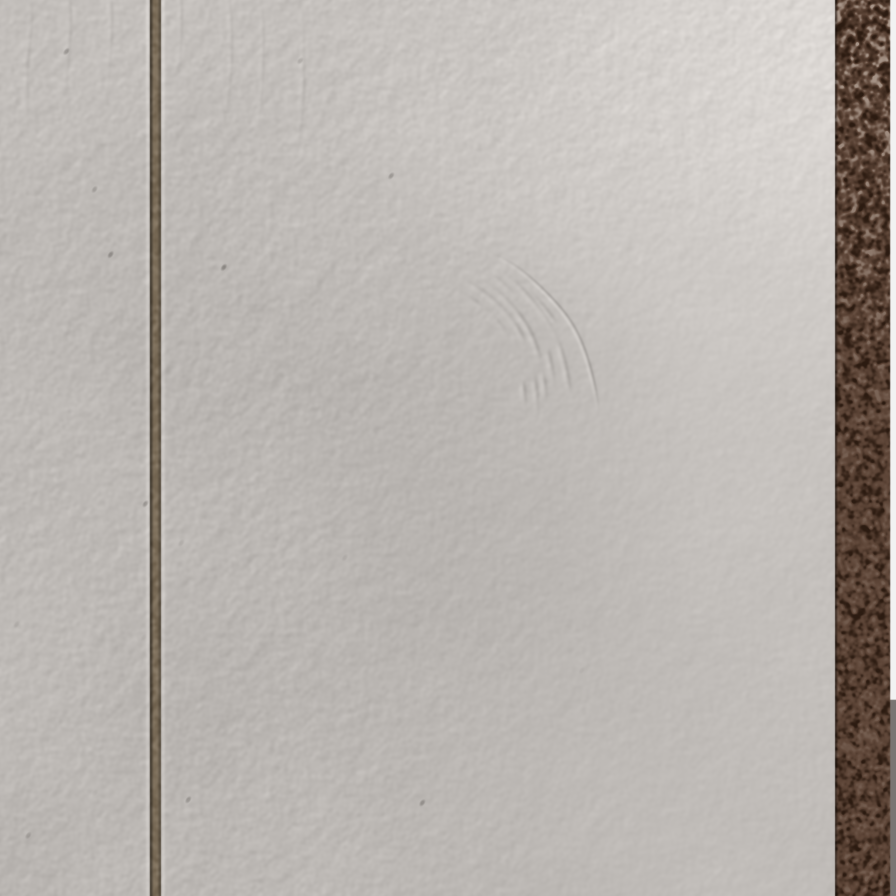
A Shadertoy shader for this texture:

```glsl
// Pale trowelled plaster wall with a vertical groove and a grainy brown edge strip.

const vec3 PLASTER = vec3(0.734, 0.718, 0.703);
const vec3 GROOVE_COLOR = vec3(0.44, 0.39, 0.32);
const vec3 BROWN_DARK = vec3(0.17, 0.105, 0.065);
const vec3 BROWN_MID = vec3(0.37, 0.275, 0.22);
const vec3 BROWN_LIGHT = vec3(0.66, 0.59, 0.54);
const vec3 GAP_LIGHT = vec3(0.95);
const vec3 GAP_SHADE = vec3(0.48, 0.46, 0.45);

const float GROOVE_X = 0.1735;
const float GROOVE_HALF = 0.0062;
const float STRIP_LEFT = 0.932;
const float STRIP_RIGHT = 0.9935;
const float GAP_SPLIT_Y = 0.219;
const vec2 ARC_CENTER = vec2(0.460, 0.525);
const float ARC_RADIUS = 0.211;
const int ARC_COUNT = 7;
const int STROKE_COUNT = 8;
const float GRAIN_RELIEF = 0.115;
const float PIT_CELLS = 22.0;
const mat2 TILT = mat2(0.8, 0.6, -0.6, 0.8);

float hash(vec2 p) {
    vec3 q = fract(vec3(p.xyx) * 0.1031);
    q += dot(q, q.yzx + 33.33);
    return fract((q.x + q.y) * q.z);
}

float noise(vec2 p) {
    vec2 i = floor(p), f = fract(p);
    f = f * f * (3.0 - 2.0 * f);
    return mix(mix(hash(i), hash(i + vec2(1, 0)), f.x),
               mix(hash(i + vec2(0, 1)), hash(i + vec2(1, 1)), f.x), f.y);
}

float fbm(vec2 p) {
    float sum = 0.0, amp = 0.5;
    for (int i = 0; i < 4; i++) {
        sum += amp * noise(p);
        p = 2.0 * TILT * p + 7.3;
        amp *= 0.5;
    }
    return sum;
}

// Dark scratch with a soft pale rim on its inner side
float scratch(float d, float width) {
    float t = d / width, rim = t + 1.8;
    return 0.6 * exp(-rim * rim * 0.7) - exp(-t * t);
}

float grainHeight(vec2 p) {
    vec2 q = TILT * p;
    return 0.42 * noise(q * 115.0) + 0.28 * noise(p * 190.0 + 9.0)
         + 0.45 * noise(q * vec2(52.0, 40.0) + 4.0);
}

// Nested trowel marks that break up and spread toward the inside
float trowelArcs(vec2 p) {
    vec2 q = p - ARC_CENTER;
    float angle = atan(q.y, q.x), sum = 0.0;
    float radius = length(q) + 0.006 * (noise(p * 14.0) - 0.5);
    for (int i = 0; i < ARC_COUNT; i++) {
        float k = float(i), h = hash(vec2(k, 3.7));
        float r = ARC_RADIUS - 0.012 * k - 0.005 * h + 0.009 * min(k, 3.0) * (angle - 0.4);
        float start = 0.0 + 0.25 * h, stop = 1.05 + 0.35 * hash(vec2(k, 6.2));
        float fade = smoothstep(start, start + 0.25, angle)
                   * (1.0 - smoothstep(stop - 0.5, stop, angle));
        float broken = i == 0 ? 1.0 : 0.75 * smoothstep(0.2, 0.7, noise(vec2(angle * 7.0, k * 5.3)));
        sum += scratch(radius - r, i == 0 ? 0.0018 : 0.0024) * fade * broken;
    }
    return sum;
}

// Faint wavering upright strokes near the top left
float trowelStrokes(vec2 p) {
    float sum = 0.0;
    float sway = 0.014 * (noise(p * vec2(9.0, 13.0)) - 0.5);
    for (int i = 0; i < STROKE_COUNT; i++) {
        float k = float(i), h = hash(vec2(k, 8.1));
        float y = 0.90 + 0.10 * hash(vec2(k, 5.3));
        float x = 0.01 + 0.047 * k + 0.035 * h - 1.0 * (p.y - y) * (p.y - y);
        sum += scratch(p.x + sway - x, 0.0022) * (1.0 - smoothstep(0.01, 0.09, abs(p.y - y)));
    }
    return sum;
}

float pits(vec2 p) {
    vec2 cell = floor(p * PIT_CELLS), f = fract(p * PIT_CELLS);
    vec2 c = 0.25 + 0.5 * vec2(hash(cell + 11.0), hash(cell + 29.0));
    float depth = smoothstep(0.93, 1.0, hash(cell)) * (1.0 - smoothstep(0.4, 0.75, p.x));
    return depth * (1.0 - smoothstep(0.02, 0.10, length(TILT * (f - c) * vec2(1.3, 0.8))));
}

vec3 plaster(vec2 p) {
    // Broad light: glow at upper right, dull patch at the centre
    float light = 0.078 * exp(-5.5 * dot(p - vec2(0.90, 0.97), p - vec2(0.90, 0.97)));
    light += 0.028 * smoothstep(0.65, 1.0, p.y) + 0.022 * smoothstep(0.5, 0.93, p.x);
    light -= 0.024 * exp(-18.0 * dot(p - vec2(0.50, 0.40), p - vec2(0.50, 0.40)));
    light += 0.040 * (fbm(p * 5.0) - 0.47);
    // Fine relief lit from the upper left, smoother toward the lower right
    vec2 toLight = vec2(-0.0022, 0.0026);
    float rough = 1.0 - 0.5 * smoothstep(0.25, 0.75, p.x) * (1.0 - smoothstep(0.6, 0.95, p.y));
    light += GRAIN_RELIEF * rough * (grainHeight(p) - grainHeight(p + toLight));
    light += 0.018 * rough * (noise(TILT * p * 240.0) - 0.5);
    light += 0.085 * trowelArcs(p) + 0.028 * trowelStrokes(p) - 0.16 * pits(p);
    return PLASTER + light;
}

vec3 brownStrip(vec2 p) {
    float grain = 0.6 * noise(TILT * p * 185.0) + 0.4 * noise(TILT * TILT * p * 270.0 + 5.0);
    float gloss = smoothstep(0.45, 1.0, p.y);
    vec3 color = mix(BROWN_DARK, BROWN_MID, smoothstep(0.12, 0.62, grain));
    float speck = smoothstep(0.56, 0.92, grain + 0.07 * gloss);
    return mix(color, BROWN_LIGHT, speck * (0.3 + 0.7 * gloss));
}

void mainImage(out vec4 fragColor, in vec2 fragCoord) {
    vec2 uv = fragCoord / iResolution.xy;
    float aa = 1.0 / iResolution.x;
    vec3 color = plaster(uv);

    // Groove with pale lips and dark walls
    float d = uv.x - GROOVE_X;
    float lip = abs(d) - GROOVE_HALF - 0.0025;
    color += 0.06 * exp(-lip * lip / 0.000005);
    vec3 groove = GROOVE_COLOR + 0.10 * (noise(TILT * uv * 190.0) - 0.5);
    groove *= mix(1.1, d < 0.0 ? 0.62 : 0.8, smoothstep(0.2, 0.9, abs(d) / GROOVE_HALF));
    color = mix(color, groove, 1.0 - smoothstep(-aa, aa, abs(d) - GROOVE_HALF));

    // Brown strip with a dark seam on its left
    vec3 strip = brownStrip(uv) * mix(0.55, 1.0, smoothstep(0.0, 0.004, uv.x - STRIP_LEFT));
    color = mix(color, strip, smoothstep(-aa, aa, uv.x - STRIP_LEFT));

    // Narrow gap at the far right: light above, shaded below
    vec3 gap = mix(GAP_SHADE, GAP_LIGHT, smoothstep(-aa, aa, uv.y - GAP_SPLIT_Y));
    color = mix(color, gap, smoothstep(-aa, aa, uv.x - STRIP_RIGHT));

    fragColor = vec4(clamp(color, 0.0, 1.0), 1.0);
}
```
